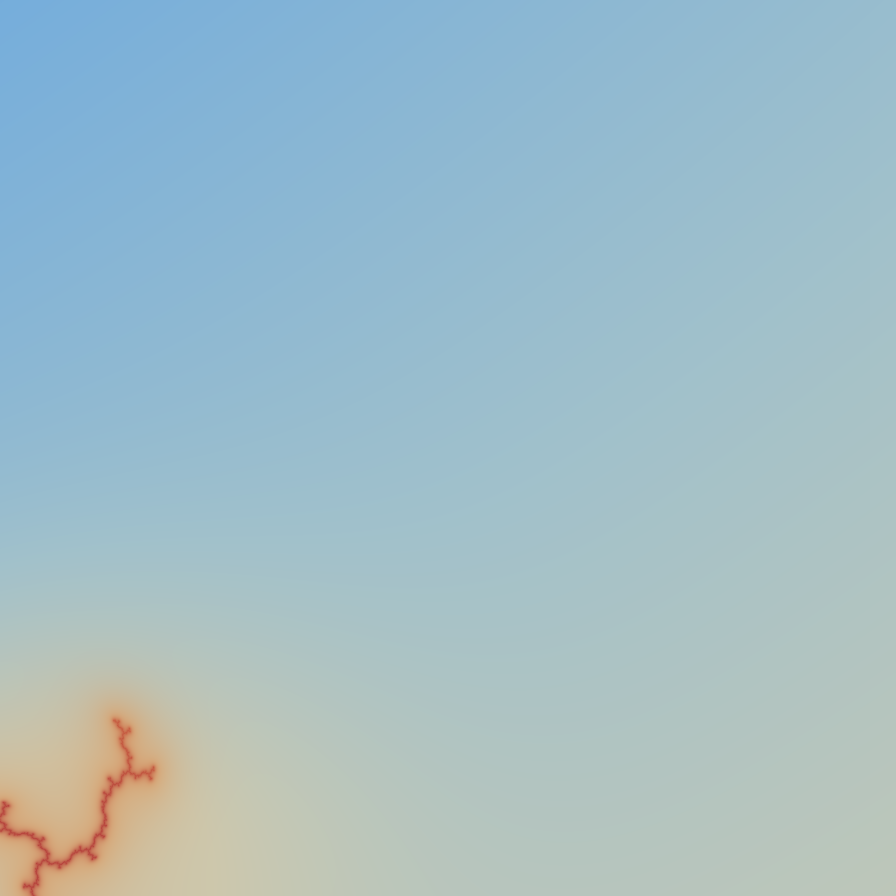
A Shadertoy shader for this background:

```glsl
#define NODE vec2(0.052, 0.040)   // canvas place of the main fork
#define ZOOM 3.15                 // plane units per canvas height
#define TWIST 0.25                // spiral of the arms around the fork
#define REACH 0.172               // length of the upper arm
#define SEED vec2(-0.2282, 1.1151)
#define FORK vec2(-0.4196, 0.6063)
#define BLUE vec3(0.46, 0.68, 0.86)
#define MIST vec3(0.63, 0.755, 0.795)
#define SAND vec3(0.80, 0.79, 0.69)
#define WARM vec3(0.86, 0.62, 0.40)
#define RED vec3(0.71, 0.25, 0.23)
#define LINE 0.0033

// Canvas point to the complex plane, twisted around the fork
vec2 toPlane(vec2 p) {
    vec2 w = p - NODE;
    float r = clamp(length(w), 0.005, 0.3);
    float a = 0.09 + TWIST * log(REACH / r);
    float c = cos(a), s = sin(a);
    return FORK + ZOOM * vec2(c * w.x - s * w.y, s * w.x + c * w.y);
}

// Estimated distance to the Julia dendrite, in canvas units
float dendrite(vec2 z) {
    float slope = 1.0;
    for (int i = 0; i < 48; i++) {
        float m = length(z);
        if (m > 200.0) return m * log(m) / (slope * ZOOM);
        slope *= 2.0 * m;
        z = vec2(z.x * z.x - z.y * z.y, 2.0 * z.x * z.y) + SEED;
    }
    return 0.0;
}

// Sky ramp with a broad pale glow around the fork
vec3 sky(vec2 p) {
    float drop = 1.0 - p.y;
    vec2 g = (p - vec2(0.05, 0.07)) * vec2(0.8, 1.0);
    float t = 0.4 * p.x + 0.56 * drop - 0.13 * p.x * drop;
    t += 0.55 * exp(-14.0 * dot(g, g));
    vec3 col = mix(BLUE, MIST, clamp(2.0 * t, 0.0, 1.0));
    return mix(col, SAND, clamp(2.0 * t - 1.0, 0.0, 1.0));
}

void mainImage(out vec4 fragColor, in vec2 fragCoord) {
    vec2 p = fragCoord / iResolution.xy;
    float d = dendrite(toPlane(p));

    // Warm halo, then the branches, paler towards their tips
    vec3 col = mix(sky(p), WARM, 0.85 * exp(-d / 0.045));
    float width = max(LINE, 1.0 / iResolution.y);
    float tip = smoothstep(0.06, 0.2, distance(p, NODE));
    vec3 branch = mix(RED, vec3(0.78, 0.36, 0.25), tip);
    col = mix(col, branch, 0.95 * exp(-d / width));

    fragColor = vec4(col, 1.0);
}
```
